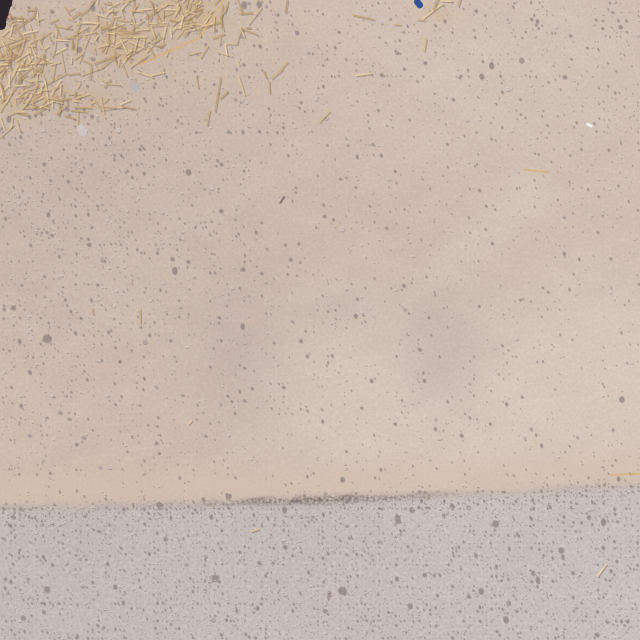
A WebGL 2 fragment shader for this texture:

```glsl
#version 300 es
precision highp float;
uniform vec2 u_resolution;
out vec4 fragColor;
const vec3 DIRT = vec3(.80, .73, .68), DUST = vec3(.845, .782, .735), SHADE = vec3(.745, .675, .64);
const vec3 ROAD = vec3(.775, .738, .73), STRAW = vec3(.86, .70, .48), GRIT = vec3(.46, .40, .39);

vec3 hash3(vec2 cell) {
  vec3 q = fract(cell.xyx * vec3(.1031, .1030, .0973));
  q += dot(q, q.yxz + 33.33);
  return fract((q.xxy + q.yzz) * q.zyx);
}
// Soft ellipse: centre in xy, radii in zw
float blob(vec2 p, vec4 e) {
  vec2 d = (p - e.xy) / e.zw;
  return exp(-dot(d, d));
}
float band(float x, float width) { return exp(-x * x / (width * width)); }
// Distance to the line from ends.xy to ends.zw
float segment(vec2 p, vec4 ends) {
  vec2 a = p - ends.xy, b = ends.zw - ends.xy;
  return length(a - b * clamp(dot(a, b) / dot(b, b), 0., 1.));
}
float stroke(vec2 p, vec4 ends, float width, float px) {
  return 1. - smoothstep(width - px, width + px, segment(p, ends));
}
float waves(vec2 p) {
  float sum = 0., amp = .5;
  for (int i = 0; i < 5; i++) {
    p += .7 * sin(p.yx * 1.3 + float(i));
    sum += amp * sin(p.x) * sin(p.y + 1.7);
    p = mat2(1.5, 1.1, -1.1, 1.5) * p;
    amp *= .6;
  }
  return sum;
}
// Distance to the nearest scattered point
float cellular(vec2 p) {
  float nearest = 2.;
  for (int k = 0; k < 9; k++) {
    vec2 cell = floor(p) + vec2(k % 3 - 1, k / 3 - 1);
    nearest = min(nearest, length(p - cell - hash3(cell).xy));
  }
  return nearest;
}
// Sparse stones: x = coverage, y = random tone
vec2 pebbles(vec2 uv, float scale, float density, float px) {
  vec2 p = uv * scale, cell = floor(p);
  vec3 h = hash3(cell + scale), g = hash3(cell + scale + 71.);
  vec2 d = (p - cell - .3 - .4 * h.xy) * (.8 + .6 * g.xy);
  float r = .08 + .18 * g.z * g.z, soft = px * scale;
  return vec2((1. - smoothstep(r - soft, r + soft, length(d))) * step(h.z, density), g.y);
}
float strawDensity(vec2 p) {
  float d = blob(p, vec4(.03, .91, .05, .065)) + blob(p, vec4(.185, .945, .06, .045));
  d += blob(p, vec4(.295, .98, .055, .04)) + .8 * blob(p, vec4(.09, .845, .09, .02));
  return d + .5 * blob(p, vec4(.685, .98, .03, .018)) + .12 * blob(p, vec4(.2, .93, .25, .1));
}
// Randomly turned blades: x = coverage, y = random tone
vec2 blades(vec2 uv, float scale, float px) {
  vec2 p = uv * scale, result = vec2(0);
  for (int k = 0; k < 9; k++) {
    vec2 cell = floor(p) + vec2(k % 3 - 1, k / 3 - 1);
    vec3 h = hash3(cell + scale * 3.), g = hash3(cell + scale + 19.);
    vec2 mid = cell + h.xy;
    float turn = 2.6 * g.x - .5, on = step(h.z, .85 * strawDensity(mid / scale));
    vec2 arm = vec2(cos(turn), sin(turn)) * (.25 + .6 * g.y);
    float cover = on * stroke(p, vec4(mid - arm, mid + arm), .0011 * scale, px * scale);
    if (cover > result.x) result = vec2(cover, g.z);
  }
  return result;
}
void main() {
  vec2 uv = gl_FragCoord.xy / u_resolution;
  float px = .8 / min(u_resolution.x, u_resolution.y), grain = cellular(uv * 190.) - .45;
  float mottle = waves(uv * vec2(7, 10)), fine = waves(uv * vec2(34, 60) + 4.);
  // Dirt with dusty and shaded drifts
  float light = .8 * blob(uv, vec4(.95, .43, .33, .14)) + .45 * blob(uv, vec4(.52, .4, .16, .13));
  light += .4 * blob(uv, vec4(.8, .32, .4, .1)) + .35 * blob(uv, vec4(.85, .9, .4, .22));
  light += .4 * band(segment(uv, vec4(.7, .59, .83, .7)), .035);
  float dark = .45 * blob(uv, vec4(.37, .46, .08, .13)) + .5 * blob(uv, vec4(.69, .46, .07, .09));
  dark += .35 * blob(uv, vec4(.54, .52, .06, .03)) + .35 * blob(uv, vec4(.05, .7, .35, .25));
  vec3 color = mix(DIRT, DUST, clamp(light + .12 + .2 * mottle, 0., 1.));
  color = mix(color, SHADE, min(dark, .7)) + .012 * fine + .035 * grain;
  // Road below a ragged, slightly rising edge
  float below = .211 + .012 * uv.x + .022 * uv.x * uv.x + .004 * fine - uv.y;
  color = mix(color, vec3(.83, .755, .695), .5 * band(below + .025, .025));
  float onRoad = smoothstep(-.004, .012, below);
  color = mix(color, ROAD + .025 * (uv.x - .4) + .012 * mottle + .06 * grain, onRoad);
  float lip = band(below - .004, .006) * (.15 + .85 * band(uv.x - .5, .17));
  color = mix(color, GRIT, lip * clamp(.5 + 1.2 * grain + .5 * fine, 0., .85));
  // Stones and pits in several sizes
  float rough = .07 + .16 * blob(uv, vec4(.05, .65, .25, .3)) + .06 * smoothstep(.6, 1., uv.y);
  rough += .22 * onRoad + .4 * band(below - .012, .016);
  for (int i = 0; i < 4; i++) {
    float scale = 46. + 34. * float(i), density = rough * (.5 + .25 * float(i));
    vec2 stone = pebbles(uv, scale, density, px);
    float shadow = pebbles(uv + vec2(-.001, .0015), scale, density, px).x;
    vec3 tone = mix(vec3(.58, .53, .52), vec3(.85, .81, .79), smoothstep(.35, .8, stone.y));
    color = mix(mix(color, GRIT, .35 * shadow), tone, .65 * stone.x);
  }
  // Dry straw and its shadows
  color = mix(color, STRAW * .9, .4 * clamp(strawDensity(uv) * (.7 + fine), 0., 1.));
  for (int i = 0; i < 4; i++) {
    float scale = 30. + 17. * float(i);
    color = mix(color, GRIT * .9, .4 * blades(uv + vec2(-.002, .002), scale, px).x);
    vec2 blade = blades(uv, scale, px);
    color = mix(color, mix(STRAW * .84, vec3(.94, .84, .66), blade.y), .85 * blade.x);
  }
  float stalks = max(stroke(uv, vec4(.22, .9, .31, .94), .0015, px), stroke(uv, vec4(.31, .94, .35, 1), .0015, px));
  stalks = max(stalks, stroke(uv, vec4(.82, .735, .855, .731), .0013, px));
  color = mix(color, STRAW, .85 * max(stalks, stroke(uv, vec4(.955, .258, 1, .26), .0013, px)));
  // Twig, pale stones, blue scrap and dark corner
  color = mix(color, GRIT, .8 * stroke(uv, vec4(.438, .683, .444, .692), .0015, px));
  color = mix(color, ROAD * 1.04, stroke(uv, vec4(.127, .798, .129, .794), .007, px));
  color = mix(color, ROAD * .96, stroke(uv, vec4(.208, .868, .212, .865), .007, px));
  color = mix(color, vec3(.96), stroke(uv, vec4(.918, .806, .924, .803), .002, px));
  color = mix(color, vec3(.2, .32, .58), stroke(uv, vec4(.652, .997, .656, .992), .005, px));
  color = mix(color, vec3(.17, .14, .16), stroke(uv, vec4(0, .965, .01, 1), .011 + .004 * fine, px));
  fragColor = vec4(clamp(color, 0., 1.), 1);
}
```
